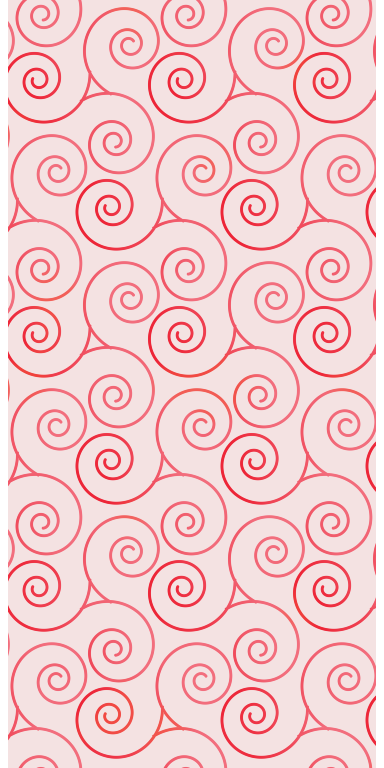
Write a Shadertoy shader that draws this pattern.

```glsl
// Rows of three-armed spiral scrolls in shaded red lines on pale pink, with white side margins.

const float TAU = 6.2831853;

vec2 hashGradient(vec2 cell) {
    float h = fract(sin(dot(cell, vec2(127.1, 311.7))) * 43758.5);
    return vec2(cos(TAU * h), sin(TAU * h));
}

float gradientNoise(vec2 p) {
    vec2 i = floor(p), f = fract(p);
    vec2 w = f * f * f * (f * (f * 6.0 - 15.0) + 10.0);
    vec2 e = vec2(0.0, 1.0);
    float low = mix(dot(hashGradient(i), f),
                    dot(hashGradient(i + e.yx), f - e.yx), w.x);
    float high = mix(dot(hashGradient(i + e.xy), f - e.xy),
                     dot(hashGradient(i + e.yy), f - e.yy), w.x);
    return mix(low, high, w.y);
}

// Distance to a logarithmic spiral that grows 2.4 times per turn
float spiralDistance(vec2 p) {
    float phase = atan(p.y, p.x) / TAU;
    float turns = log(max(length(p), 1e-4) / 0.355) / log(2.4);
    float inner = floor(turns - phase) + phase;
    float d = 1e3;
    for (int i = 0; i < 2; i++) {
        float t = clamp(inner + float(i), -2.55, 0.026);
        vec2 onCurve = 0.355 * pow(2.4, t) * vec2(cos(TAU * t), sin(TAU * t));
        d = min(d, length(p - onCurve));
    }
    return d;
}

// Three spirals, a third of a turn apart, that meet round the origin
float scrollDistance(vec2 p) {
    const mat2 thirdTurn = mat2(-0.5, 0.866, -0.866, -0.5);
    float d = 1e3;
    for (int arm = 0; arm < 3; arm++) {
        d = min(d, spiralDistance(p - vec2(-0.386, 0.059)));
        p = thirdTurn * p;
    }
    return d;
}

void mainImage(out vec4 fragColor, in vec2 fragCoord) {
    // One unit is the spacing of scrolls along a row
    float pixel = 2.648 / iResolution.x;
    vec2 p = fragCoord * pixel;
    vec2 q = p - vec2(0.648, 4.683);

    // Nearest line among the staggered neighbours
    float nearest = 1e3;
    vec2 local = vec2(0.0);
    float row = round(q.y / 0.876);
    for (int j = -1; j <= 1; j++) {
        float r = row + float(j);
        float column = round(q.x - 0.5 * r);
        for (int i = -1; i <= 1; i++) {
            vec2 c = q - vec2(column + float(i) + 0.5 * r, r * 0.876);
            float d = scrollDistance(c);
            if (d < nearest) {
                nearest = d;
                local = c;
            }
        }
    }

    // Red to pink across each scroll, with uneven tint and warm patches
    float shade = smoothstep(-0.65, 0.35, local.x + 0.12 * local.y);
    shade += 0.25 * gradientNoise(p * 2.3) + 0.12 * gradientNoise(p * 9.0);
    vec3 ink = mix(vec3(0.93, 0.15, 0.22), vec3(0.95, 0.43, 0.49), clamp(shade, 0.0, 1.0));
    float warmth = smoothstep(0.22, 0.5, gradientNoise(p * 1.7 + 5.0));
    ink = mix(ink, vec3(0.95, 0.34, 0.25), 0.6 * warmth);

    float line = 1.0 - smoothstep(-0.6, 0.6, (nearest - 0.0102) / pixel);
    vec3 color = mix(vec3(0.957, 0.886, 0.886), ink, line);

    // White side margins
    float margin = smoothstep(-0.5, 0.5, (abs(p.x - 1.324) - 1.269) / pixel);
    fragColor = vec4(mix(color, vec3(1.0), margin), 1.0);
}
```
